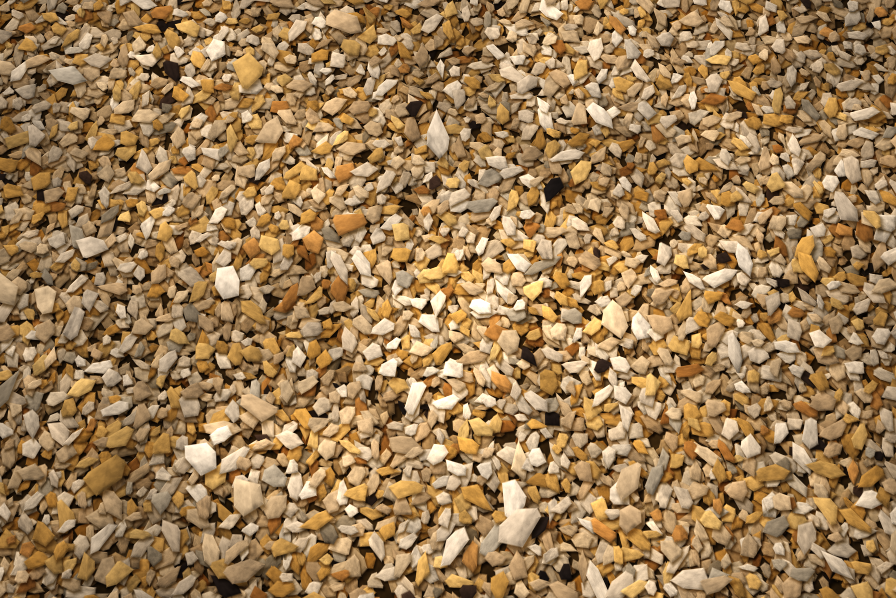
Reproduce this texture procedurally as a Shadertoy shader.

```glsl
// Coarse quartz gravel: layers of angular grains stacked from dark soil upward.
// Each grain is a random convex polygon with bevels, a facet crease and a warm
// shadow; broad noise and a vignette vary the light across the bed.

const float TAU = 6.2831853;
const int LAYERS = 8;
const int SIDES = 6;
const vec2 LIGHT = vec2(-0.5, 0.866);
const vec3 SOIL = vec3(0.13, 0.085, 0.035);
const vec3 SHADOW_TINT = vec3(0.46, 0.40, 0.29);
const vec3 DEEP_LIGHT = vec3(0.62, 0.53, 0.38);

float hash(vec2 p) {
    vec3 q = fract(p.xyx * 0.1031);
    q += dot(q, q.yzx + 33.33);
    return fract((q.x + q.y) * q.z);
}

float noise(vec2 p) {
    vec2 i = floor(p), f = fract(p);
    f = f * f * (3.0 - 2.0 * f);
    vec2 e = vec2(0.0, 1.0);
    return mix(mix(hash(i), hash(i + e.yx), f.x),
               mix(hash(i + e.xy), hash(i + e.yy), f.x), f.y);
}

float fbm(vec2 p) {
    float sum = 0.0, amp = 0.5;
    for (int i = 0; i < 4; i++) {
        sum += amp * noise(p);
        p = p * 2.03 + 11.7;
        amp *= 0.5;
    }
    return sum;
}

vec2 direction(float angle) {
    return vec2(cos(angle), sin(angle));
}

// Distance to an irregular convex polygon (x) and normal of its nearest side (yz).
vec3 polygon(vec2 q, float radius, vec2 seed) {
    vec3 best = vec3(-9.0, 0.0, 0.0);
    for (int i = 0; i < SIDES; i++) {
        float k = float(i);
        vec2 n = direction((k + 0.8 * hash(seed + 3.1 * k)) * TAU / float(SIDES));
        float d = dot(q, n) - radius * mix(0.62, 1.12, hash(seed.yx + 5.3 * k));
        if (d > best.x) best = vec3(d, n);
    }
    return best;
}

// Mineral families: milky quartz, tan, honey, rust, warm grey and near black.
vec3 mineral(float pick, float tone) {
    vec3 c = mix(vec3(0.84, 0.73, 0.61), vec3(0.95, 0.87, 0.78), tone);
    if (pick > 0.36) c = mix(vec3(0.71, 0.56, 0.40), vec3(0.88, 0.74, 0.57), tone);
    if (pick > 0.70) c = mix(vec3(0.74, 0.50, 0.21), vec3(0.90, 0.70, 0.40), tone);
    if (pick > 0.92) c = mix(vec3(0.56, 0.33, 0.14), vec3(0.76, 0.50, 0.25), tone);
    if (pick > 0.955) c = mix(vec3(0.48, 0.42, 0.34), vec3(0.72, 0.66, 0.58), tone);
    if (pick > 0.987) c = mix(vec3(0.07, 0.06, 0.06), vec3(0.20, 0.14, 0.11), tone);
    return c;
}

// Surface light from tilt, a crease between two facets, bevels and fine grit.
float facetLight(vec2 q, float radius, vec3 edge, vec2 lamp, vec2 seed, float soft) {
    vec2 u = q / radius;
    float tilt = 0.13 * dot(u, lamp);
    vec2 creaseDir = direction(TAU * hash(seed + 41.3));
    float crease = dot(u, creaseDir) - 0.5 * (hash(seed + 47.9) - 0.3);
    float facet = smoothstep(-soft, soft, crease * radius) * 0.32 * (hash(seed + 53.2) - 0.6);
    float rim = smoothstep(-0.32 * radius, -0.04 * radius, edge.x);
    float bevel = rim * (0.18 * dot(edge.yz, lamp) - 0.06);
    float grit = 0.50 * (fbm(u * 2.6 + seed * 7.0) - 0.47);
    return 1.0 + tilt + facet + bevel + grit;
}

// Paints one grain, with its shadow, over the colour below it.
vec3 addGrain(vec3 below, vec2 offset, vec2 seed, vec3 depthLight, float soft) {
    float angle = TAU * hash(seed + 13.7);
    vec2 ax = direction(angle), ay = vec2(-ax.y, ax.x);
    mat2 toGrain = transpose(mat2(ax, ay));
    float stretch = mix(1.0, 1.75, hash(seed + 19.1));
    vec2 squash = vec2(1.0 / stretch, sqrt(stretch));
    float radius = mix(0.25, 0.50, hash(seed + 23.9));

    vec2 q = toGrain * offset * squash;
    vec2 shadeQ = toGrain * (offset + LIGHT * 0.11) * squash;
    float shade = 1.0 - smoothstep(-0.08, 0.12, polygon(shadeQ, radius, seed).x);
    below *= mix(vec3(1.0), SHADOW_TINT, shade);

    vec3 edge = polygon(q, radius, seed);
    float cover = 1.0 - smoothstep(-soft, soft, edge.x);
    float light = facetLight(q, radius, edge, toGrain * LIGHT, seed, soft * 1.5);
    vec3 body = mineral(hash(seed + 29.3), hash(seed + 31.7));
    body *= light * depthLight * mix(0.84, 1.10, hash(seed + 37.1));
    return mix(below, body, cover);
}

// Scatters grains on a jittered grid that is turned differently for each layer.
vec3 addLayer(vec3 col, vec2 p, float cellSize, float share, float id, vec3 depthLight, float pixel) {
    vec2 ax = direction(id * 1.9);
    mat2 turn = mat2(ax, vec2(-ax.y, ax.x));
    vec2 g = turn * p / cellSize + id * 0.37;
    vec2 cell = floor(g);
    for (int y = 1; y >= -1; y--)
    for (int x = -1; x <= 1; x++) {
        vec2 c = cell + vec2(x, y);
        vec2 seed = c + 61.0 * id + 200.0;
        vec2 jitter = 0.12 + 0.76 * vec2(hash(seed + 7.3), hash(seed + 9.6));
        vec2 offset = transpose(turn) * (g - c - jitter);
        if (hash(seed + 2.2) < share && dot(offset, offset) < 1.4)
            col = addGrain(col, offset, seed, depthLight, 0.75 * pixel / cellSize);
    }
    return col;
}

void mainImage(out vec4 fragColor, in vec2 fragCoord) {
    vec2 uv = (fragCoord - 0.5 * iResolution.xy) / iResolution.y;
    float pixel = 1.0 / iResolution.y;
    vec2 p = uv * (1.0 + 0.22 * uv.y);   // grains shrink gently toward the top

    vec3 col = SOIL * (0.5 + fbm(p * 60.0));
    for (int i = 0; i < LAYERS; i++) {
        float id = float(i), height = id / float(LAYERS - 1);
        bool large = i == LAYERS - 1;
        float cellSize = large ? 0.055 : mix(0.036, 0.027, hash(vec2(id, 4.0)));
        float share = large ? 0.08 : mix(0.88, 0.64, height);
        col = addLayer(col, p, cellSize, share, id, mix(DEEP_LIGHT, vec3(1.0), height), pixel);
    }

    // Uneven ground, then darker borders around a bright centre
    float patches = mix(0.82, 1.12, smoothstep(0.25, 0.65, fbm(p * 4.0 + 8.0)));
    float vignette = mix(1.16, 0.74, smoothstep(0.15, 0.92, length(uv * vec2(0.92, 1.05))));
    col *= patches * vignette;

    // Exposure with a soft shoulder so pale grains keep their colour
    col = 1.42 * col / (1.0 + 0.42 * col);
    col *= vec3(1.0, 0.975, 0.93);
    fragColor = vec4(clamp(col, 0.0, 1.0), 1.0);
}
```
